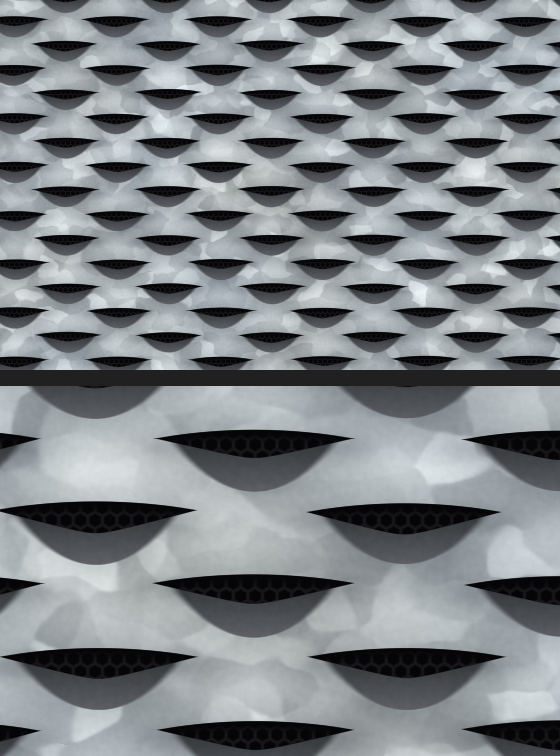
Top: the whole. Bottom: its middle third, enlarged.
Write a WebGL 1 fragment shader that draws this texture.

```glsl
precision highp float;
uniform vec2 u_resolution;

vec2 hash2(vec2 p) {
    p = vec2(dot(p, vec2(127.1, 311.7)), dot(p, vec2(269.5, 183.3)));
    return fract(sin(p) * 43758.5);
}

float gradientNoise(vec2 p) {
    vec2 i = floor(p), f = fract(p);
    vec2 u = f * f * f * (f * (f * 6.0 - 15.0) + 10.0);
    vec2 e = vec2(0.0, 1.0);
    float a = dot(hash2(i) * 2.0 - 1.0, f);
    float b = dot(hash2(i + e.yx) * 2.0 - 1.0, f - e.yx);
    float c = dot(hash2(i + e.xy) * 2.0 - 1.0, f - e.xy);
    float d = dot(hash2(i + e.yy) * 2.0 - 1.0, f - e.yy);
    return mix(mix(a, b, u.x), mix(c, d, u.x), u.y);
}

// Zinc crystals: stretched cells at random angles, each with its own tone
float spangle(vec2 p) {
    p += 0.3 * vec2(gradientNoise(p * 1.7), gradientNoise(p * 1.7 + 31.0));
    vec2 cell = floor(p);
    float total = 0.0, weights = 0.0;
    for (int j = -1; j <= 1; j++) {
        for (int i = -1; i <= 1; i++) {
            vec2 id = cell + vec2(float(i), float(j));
            vec2 r = id + hash2(id) - p;
            vec2 random = hash2(id + 57.3);
            float c = cos(random.x * 6.283), s = sin(random.x * 6.283);
            r = vec2(c * r.x + s * r.y, 0.55 * (c * r.y - s * r.x));
            float w = exp(-38.0 * length(r));
            total += w * (0.5 * random.y + 0.5 * pow(random.y, 5.0));
            weights += w;
        }
    }
    return total / weights;
}

// Honeycomb wire, 1 on the cell borders
float honeycomb(vec2 p) {
    vec2 s = vec2(1.0, 1.732);
    vec2 a = mod(p, s) - 0.5 * s;
    vec2 b = mod(p - 0.5 * s, s) - 0.5 * s;
    vec2 g = abs(dot(a, a) < dot(b, b) ? a : b);
    return smoothstep(0.3, 0.48, max(g.x, dot(g, vec2(0.5, 0.866))));
}

void main() {
    // One unit is the distance between rows; y runs downwards
    vec2 p = vec2(gl_FragCoord.x, u_resolution.y - gl_FragCoord.y) / u_resolution.y * 15.25;
    float soft = 0.75 * 15.25 / u_resolution.y;
    float hole = 0.0, pocket = 0.0, pocketDepth = 0.0;
    float dome = 0.0, shade = 0.0, wireLight = 0.0;

    // Staggered slots of the nearest rows
    for (int k = -1; k <= 1; k++) {
        float row = floor(p.y - 0.31) + float(k);
        float x = p.x - 0.55 - 0.008 * p.y - 2.11 * mod(row, 2.0);
        float column = floor(x / 4.22 + 0.5);
        vec2 vary = hash2(vec2(column, row) + 9.0) - 0.5;
        vec2 q = vec2(x - 4.22 * column, p.y - 0.81 - row);
        q += vary * vec2(0.08, 0.04);

        // Slot with an arched top and a shallow V below
        float a = abs(q.x) / (1.36 + 0.08 * vary.y);
        float top = -0.12 * (1.0 - a * a);
        float bottom = (0.34 + 0.06 * vary.x) * (1.0 - sqrt(a * a + 0.02));
        float slot = smoothstep(soft, -soft, max(top - q.y, q.y - bottom));
        hole = max(hole, slot);
        wireLight += slot * smoothstep(0.0, 0.2, q.y - top);

        // Shadowed pocket under the slot
        float b = q.x / 1.15;
        float lip = (0.72 + 0.06 * vary.y) * (1.0 - b * b);
        float blur = soft + 0.12 * b * b;
        float inside = smoothstep(blur, -blur, q.y - lip) * smoothstep(-soft, soft, q.y - top);
        inside *= smoothstep(1.25, 0.85, abs(b));
        pocket = max(pocket, inside);
        pocketDepth += inside * clamp(q.y / 0.72, 0.0, 1.0);

        // Raised strand above, soft shade around the tips and pocket
        vec2 rise = (q - vec2(0.0, -0.6)) / vec2(1.3, 0.48);
        dome += exp(-dot(rise, rise));
        vec2 tip = (vec2(abs(q.x) - 1.15, q.y - 0.12)) / vec2(0.5, 0.2);
        vec2 under = (q - vec2(0.0, 0.45)) / vec2(1.15, 0.4);
        shade += 0.7 * exp(-dot(tip, tip)) + 0.6 * exp(-dot(under, under));
    }

    // Galvanised metal
    float crystals = 0.6 * spangle(p * vec2(1.25, 1.6)) + 0.4 * spangle(p * 0.85 + 40.0);
    float cloud = gradientNoise(p * 0.35 + 5.0);
    float grain = gradientNoise(p * 9.0) + 0.6 * gradientNoise(p * 19.0);
    float tone = 0.2 + 0.32 * dome + 0.85 * crystals - 0.38 * shade + 0.16 * cloud + 0.07 * grain;
    vec3 color = mix(vec3(0.45, 0.48, 0.50), vec3(0.84, 0.87, 0.88), clamp(tone, -0.3, 1.2));
    color += vec3(-0.012, 0.0, 0.016) * gradientNoise(p * 0.2 + 17.0) * 2.0;

    // Pocket, then the mesh seen through the slot
    vec3 pocketColor = mix(vec3(0.19, 0.20, 0.21), vec3(0.36, 0.37, 0.39), pocketDepth);
    color = mix(color, pocketColor + 0.02 * grain, pocket);
    vec3 meshColor = vec3(0.02, 0.02, 0.03) + 0.07 * wireLight * honeycomb(p / 0.2);
    color = mix(color, meshColor, hole);

    gl_FragColor = vec4(color, 1.0);
}
```
